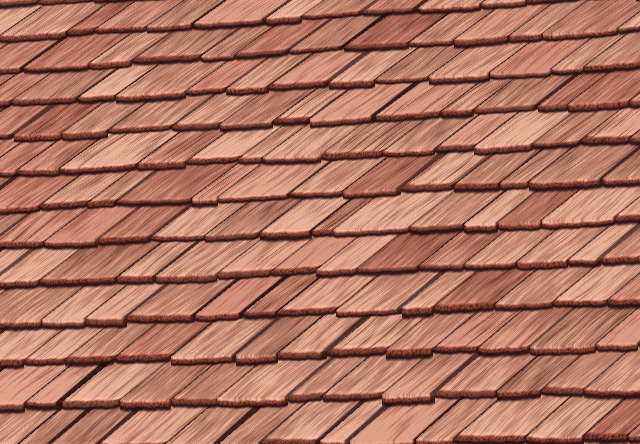
A Shadertoy shader for this texture:

```glsl
// Sunlit roof of weathered cedar shingles in slightly converging, skewed courses.

const vec3 PALE   = vec3(0.91, 0.69, 0.59);
const vec3 TAN    = vec3(0.74, 0.51, 0.42);
const vec3 BROWN  = vec3(0.50, 0.30, 0.25);
const vec3 END    = vec3(0.45, 0.21, 0.16);
const vec3 SHADOW = vec3(0.14, 0.05, 0.06);

const float SHINGLE_WIDTH = 0.116;  // in canvas heights
const float END_THICKNESS = 0.12;   // in courses

float hash(vec2 p) {
    p = fract(p * vec2(0.1031, 0.1137));
    p += dot(p, p.yx + 33.33);
    return fract((p.x + p.y) * p.x * 47.3 + p.y * 31.7);
}

// Cellular noise: distance to the nearest scattered point
float cellular(vec2 p) {
    vec2 cell = floor(p);
    float nearest = 4.0;
    for (int y = -1; y <= 1; y++)
    for (int x = -1; x <= 1; x++) {
        vec2 c = cell + vec2(x, y);
        vec2 d = c + vec2(hash(c), hash(c + 57.0)) - p;
        nearest = min(nearest, dot(d, d));
    }
    return sqrt(nearest);
}

// Jittered joint between neighbouring shingles of a course
float joint(float i, float course) {
    return i + 0.6 * (hash(vec2(i, course) + 211.0) - 0.5);
}

// Weathered face; across and along are shingle coordinates
vec3 woodColor(vec2 id, float across, float along) {
    float seed = hash(id + 101.0);
    vec2 grain = vec2(across + 0.03 * sin(along * 4.0 + seed * 20.0), along);
    vec2 shift = id * vec2(3.7, 9.1) + 300.0;
    float broad = cellular(grain * vec2(7.0, 1.2) + shift);
    float fine = cellular(grain * vec2(26.0, 2.6) + shift * 1.7);
    float ribs = sin(grain.x * 41.0 + seed * 30.0 + 1.5 * sin(grain.x * 17.0));

    float tone = 0.60 + 0.42 * (seed - 0.5);
    tone += 0.50 * (0.46 - broad) + 0.48 * (0.45 - fine) + 0.05 * ribs;
    tone += 0.22 * (along - 0.5);
    tone = clamp(tone, 0.0, 1.0);
    vec3 color = mix(BROWN, TAN, smoothstep(0.0, 0.52, tone));
    color = mix(color, PALE, smoothstep(0.48, 0.88, tone));

    // Some shingles stay reddish, some have dark grooves
    float red = smoothstep(0.5, 1.0, hash(id + 151.0));
    color *= mix(vec3(1.0), vec3(0.92, 0.81, 0.81), red);
    float worn = smoothstep(0.6, 0.95, hash(id + 173.0));
    float groove = smoothstep(0.45, 1.0, ribs) * smoothstep(0.25, 0.65, broad);
    return mix(color, END * 0.85, 0.6 * worn * groove);
}

// Rough sawn lower end
vec3 endColor(vec2 id, float across, float depth) {
    float speck = cellular(vec2(across * 24.0, depth * 1.6) + id * 5.3 + 400.0);
    vec3 color = mix(END * 1.35, END * 0.75, smoothstep(0.1, 0.8, speck));
    color = mix(color, BROWN, 0.5 * hash(id + 61.0));
    return color * mix(1.2, 0.75, depth);
}

// Paints one course and its cast shadow over the courses below it
vec3 paintCourse(vec3 under, float x, float k, float course,
                 float rowHeight, float skew, float px) {
    float slide = min(k - course, -END_THICKNESS) * rowHeight * skew;
    float s = (x + slide) / SHINGLE_WIDTH + 20.0 + 7.0 * hash(vec2(course, 19.0));
    float i = floor(s + 0.5);
    i -= step(s, joint(i, course));
    float left = joint(i, course);
    float right = joint(i + 1.0, course);
    vec2 id = vec2(i, course);
    float local = (s - left) / (right - left);

    // Uneven lower edge with slightly worn corners
    float edge = course + 0.13 * (hash(id + 71.0) - 0.5);
    edge += 0.10 * (hash(id + 83.0) - 0.5) * (local - 0.5);
    edge += 0.008 * sin(s * 15.0 + course) + 0.004 * sin(s * 47.0);
    edge -= 0.04 * pow(abs(2.0 * local - 1.0), 8.0);
    float aaK = px / rowHeight;
    float aaS = px / SHINGLE_WIDTH;

    float along = clamp(k - course + 1.0, 0.0, 1.2);
    float thick = END_THICKNESS * mix(0.65, 1.25, hash(id + 93.0));
    float depth = (k - edge + thick) / thick;
    vec3 color = woodColor(id, s, along);
    color *= 1.0 + 0.08 * smoothstep(-0.9, -0.15, depth);
    color = mix(color, endColor(id, s, clamp(depth, 0.0, 1.0)),
                smoothstep(-1.5 * aaK, 1.5 * aaK, depth * thick));

    // Shaded joint: mostly a hairline, now and then a wide gap
    float gap = mix(0.015, 0.14, pow(hash(id + 131.0), 4.0));
    gap *= mix(1.2, 0.75, along);
    float dark = 1.0 - smoothstep(gap - aaS, gap + aaS + 0.03, right - s);
    dark *= mix(0.6, 0.95, hash(id + 139.0));
    dark = max(dark, 0.3 * (1.0 - smoothstep(0.0, 0.03 + aaS, s - left)));
    color = mix(color, SHADOW, dark);

    float reach = 0.06 + 0.08 * hash(id + 47.0);
    float shade = 1.0 - smoothstep(reach * 0.4, reach + aaK, k - edge);
    under = mix(under, SHADOW, 0.92 * shade);
    return mix(color, under, smoothstep(-aaK, aaK, k - edge));
}

void mainImage(out vec4 fragColor, in vec2 fragCoord) {
    float px = 1.0 / iResolution.y;
    float x = fragCoord.x * px;
    float down = 1.0 - fragCoord.y * px;

    // Courses climb to the right, grow and steepen toward the bottom
    float y = down + x * (0.068 - 0.05 * down);
    float k = 14.1 * y - 2.04 * y * y + 8.753;
    float rowHeight = 1.0 / (14.1 - 4.08 * y);
    float skew = 1.65 - 0.42 * y;

    vec3 color = SHADOW;
    for (int n = 2; n >= 0; n--)
        color = paintCourse(color, x, k, floor(k) + float(n), rowHeight, skew, px);
    fragColor = vec4(color, 1.0);
}
```
